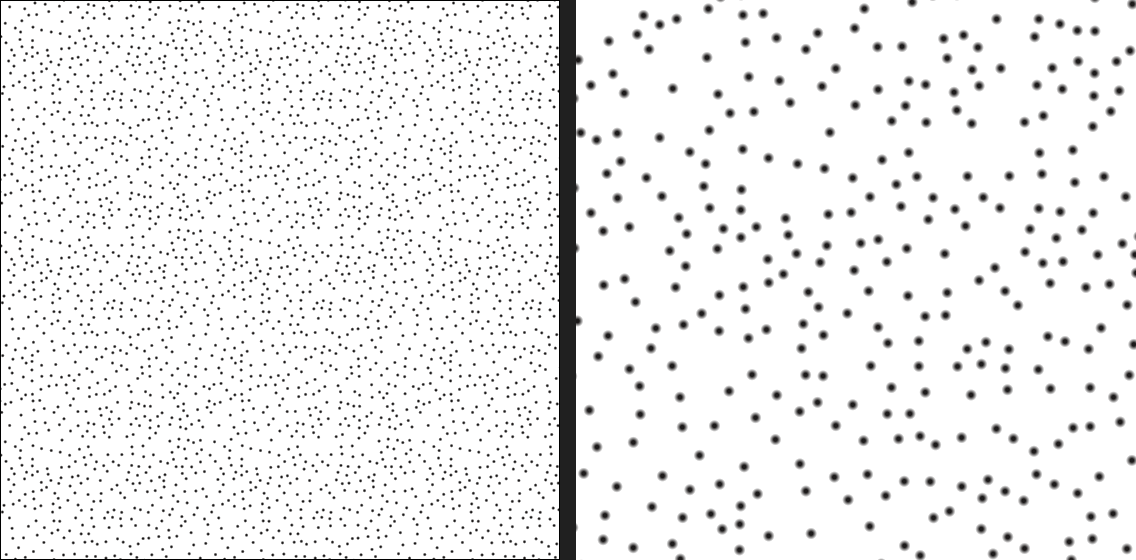
Left, the full canvas; right, a detail of the centre.
Write a WebGL 1 fragment shader that draws this texture.

```glsl
precision highp float;
// Small dark dots scattered in a repeating tile on white, inside a thin black frame.

uniform vec2 u_resolution;

#define TILE_SIZE 0.3737     // period of the pattern
#define TILE_CELLS 23.0      // candidate dots along one tile side
#define DOT_RADIUS 0.0023
#define MIN_SPACING 0.0100   // closest distance between two dots
#define DROP_SHARE 0.06      // extra share of dots left out
#define SOFTNESS 0.0025      // width of the dot edge
#define FRAME_WIDTH 0.0018
#define INK vec3(0.11, 0.10, 0.10)
#define PAPER vec3(1.0)

vec3 hash32(vec2 p) {
    vec3 q = fract(p.xyx * vec3(0.1031, 0.1030, 0.0973));
    q += dot(q, q.yxz + 33.33);
    return fract((q.xxy + q.yzz) * q.zyx);
}

// Candidate of a cell: xy is its place in the cell, z its priority
vec3 candidate(vec2 cell) {
    return hash32(mod(cell, TILE_CELLS) + 7.0);
}

// A dot survives if no neighbour of higher priority is too close
float survives(vec2 cell, vec3 dotData, float spacing) {
    float keep = step(DROP_SHARE, fract(dotData.z * 57.31));
    for (int j = -1; j <= 1; j++) {
        for (int i = -1; i <= 1; i++) {
            vec2 offset = vec2(float(i), float(j));
            vec3 other = candidate(cell + offset);
            float gap = length(offset + other.xy - dotData.xy);
            if (other.z > dotData.z && gap < spacing) keep = 0.0;
        }
    }
    return keep;
}

// Distance to the nearest surviving dot centre, in canvas units
float nearestDot(vec2 uv) {
    float cellSize = TILE_SIZE / TILE_CELLS;
    vec2 grid = uv / cellSize;
    vec2 home = floor(grid);
    float nearest = 2.0;
    for (int j = -1; j <= 1; j++) {
        for (int i = -1; i <= 1; i++) {
            vec2 cell = home + vec2(float(i), float(j));
            vec3 dotData = candidate(cell);
            float gap = length(cell + dotData.xy - grid);
            if (gap < nearest && survives(cell, dotData, MIN_SPACING / cellSize) > 0.5) {
                nearest = gap;
            }
        }
    }
    return nearest * cellSize;
}

void main() {
    float side = min(u_resolution.x, u_resolution.y);
    float pixel = 1.0 / side;
    vec2 uv = gl_FragCoord.xy / side;

    // Dots
    float edge = max(SOFTNESS, pixel);
    float dots = clamp(0.5 + (DOT_RADIUS - nearestDot(uv)) / edge, 0.0, 1.0);
    vec3 color = mix(PAPER, INK, dots);

    // Frame along the canvas border
    vec2 toBorder = min(uv, u_resolution / side - uv);
    float inset = min(toBorder.x, toBorder.y);
    float frame = clamp(0.5 + (FRAME_WIDTH - inset) / pixel, 0.0, 1.0);
    color = mix(color, vec3(0.0), frame);

    gl_FragColor = vec4(color, 1.0);
}
```
